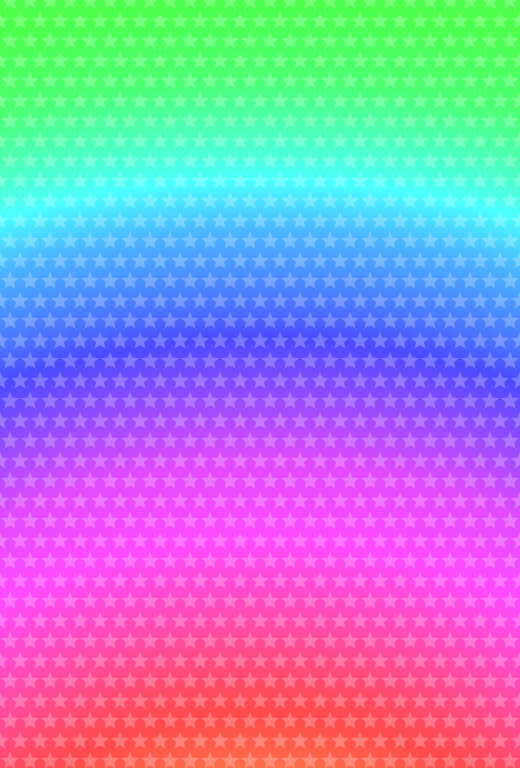
This pattern is drawn by a Shadertoy shader. Its source:

```glsl
// Rows of pale translucent five-pointed stars, every other row shifted half a
// cell, over a broad rainbow of arcs. The arcs share a centre below the canvas;
// hue follows the radius, and each star is a folded-angle distance function.

const float PI = 3.14159265;

// Star grid, in cells
const float STARS_ACROSS = 26.0;
const float ROW_SHIFT    = 0.05;   // first row centre below the top edge
const float STAR_RADIUS  = 0.46;
const float VALLEY_RATIO = 0.46;   // inner radius / outer radius
const float STAR_OPACITY = 0.25;

// Rainbow, in canvas heights
const float ARC_CENTRE_Y = -0.432;
const float ARC_START    = 0.43;
const float ARC_STEP     = 0.1;
const float PALE_FLOOR   = 0.295;  // lowest channel value of the rainbow
const int   STOPS        = 12;
const float HUE_STOPS[STOPS] = float[STOPS](
    12.0, -5.0, -34.0, -60.0, -70.0, -100.0,
    -132.0, -155.0, -192.0, -227.0, -240.0, -242.0);

// Pastel colour from a hue in degrees
vec3 hueColour(float degrees) {
    vec3 wheel = abs(mod(degrees / 60.0 + vec3(0.0, 4.0, 2.0), 6.0) - 3.0) - 1.0;
    return mix(vec3(PALE_FLOOR), vec3(1.0), clamp(wheel, 0.0, 1.0));
}

// Hue interpolated between stops along the arc radius
vec3 rainbow(float radius) {
    float t = clamp((radius - ARC_START) / ARC_STEP, 0.0, float(STOPS) - 1.001);
    int i = int(t);
    return hueColour(mix(HUE_STOPS[i], HUE_STOPS[i + 1], fract(t)));
}

// Signed edge distance of an upright star: fold to half of one point
float starDistance(vec2 p) {
    float sector = 2.0 * PI / 5.0;
    float angle = atan(p.x, p.y);
    angle = abs(mod(angle + 0.5 * sector, sector) - 0.5 * sector);
    vec2 q = length(p) * vec2(cos(angle), sin(angle));
    vec2 tip = vec2(STAR_RADIUS, 0.0);
    vec2 valley = STAR_RADIUS * VALLEY_RATIO * vec2(cos(0.5 * sector), sin(0.5 * sector));
    vec2 edge = normalize(valley - tip);
    return dot(q - tip, vec2(edge.y, -edge.x));
}

void mainImage(out vec4 fragColor, in vec2 fragCoord) {
    // Background arcs
    vec2 p = (fragCoord - vec2(0.5 * iResolution.x, 0.0)) / iResolution.y;
    vec3 colour = rainbow(length(p - vec2(0.0, ARC_CENTRE_Y)));

    // Staggered star cells, counted down from the top
    float pixel = STARS_ACROSS / iResolution.x;
    vec2 grid = vec2(fragCoord.x, iResolution.y - fragCoord.y) * pixel;
    grid.y -= ROW_SHIFT;
    float row = floor(grid.y + 0.5);
    float stagger = 0.5 * mod(row, 2.0);
    vec2 cell = vec2(fract(grid.x + stagger) - 0.5, row - grid.y);

    // Translucent white stars with edges one pixel soft
    float cover = clamp(0.5 - starDistance(cell) / pixel, 0.0, 1.0);
    fragColor = vec4(mix(colour, vec3(1.0), STAR_OPACITY * cover), 1.0);
}
```
